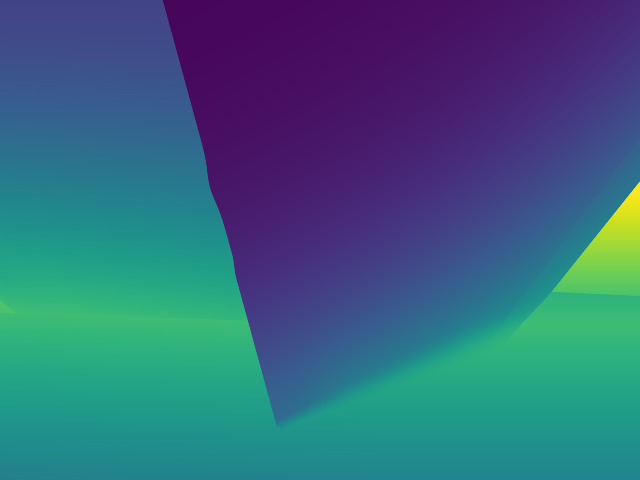
Give the GLSL for this texture map, as a Shadertoy shader.

```glsl
// A depth-map style scene: a dark leaning wall over a floor, with a side wall
// at left and a bright gap at right. Each surface is a scalar field built from
// distances to its edges, then coloured with a violet-to-yellow ramp.

// Polynomial ramp: violet, blue, teal, green, yellow.
vec3 ramp(float t) {
    t = clamp(t, 0.0, 1.0);
    vec3 c = vec3(-5.4355, 4.6459, 26.3124);
    c = c * t + vec3(4.7764, -13.7451, -65.3530);
    c = c * t + vec3(6.2283, 14.1799, 56.6906);
    c = c * t + vec3(-4.6342, -5.7991, -19.3324);
    c = c * t + vec3(-0.3309, 0.2148, 0.0951);
    c = c * t + vec3(0.1051, 1.4046, 1.3846);
    return c * t + vec3(0.2777, 0.0054, 0.3341);
}

// Smooth coverage: 1 where d is positive, one pixel wide.
float cover(float d) {
    float px = 1.0 / iResolution.y;
    return smoothstep(-0.5 * px, 0.5 * px, d);
}

// Height of the brightest floor row, measured down from the top.
float horizon(float x) {
    return min(0.651 + 0.033 * x, 0.677);
}

float floorField(vec2 p) {
    return 0.69 - 0.75 * abs(p.y - horizon(p.x));
}

float sideWallField(vec2 p) {
    float s = clamp(p.y / horizon(p.x), 0.0, 1.0);
    float t = 0.2 + 0.5 * pow(s, 1.5) - 0.08 * p.x * s;
    // Faint diagonal shade running down to the horizon.
    float shade = (p.y - 0.575 - 0.65 * p.x) / 0.035;
    return t - 0.015 * exp(-shade * shade) * (1.0 - smoothstep(0.0, 0.13, p.x));
}

float darkWallField(vec2 p) {
    float rise = 0.892 - 0.346 * (p.x - 0.578) - p.y;
    float crease = 0.99 + 0.7416 * (0.75 - p.y) - p.x;
    float t = 0.4 * exp(-rise / 0.26) + 0.17 * exp(-crease / 0.26);
    t += 0.02 * cover(-crease);
    // Darker lower tip, then a foot that melts into the floor.
    t -= 0.1 * exp(-max(rise, 0.0) / 0.07) * (1.0 - smoothstep(0.58, 0.75, p.x));
    float soft = mix(0.02, 0.087, clamp((p.x - 0.578) / 0.41, 0.0, 1.0));
    return mix(floorField(p), t, smoothstep(-0.009, soft, rise));
}

void mainImage(out vec4 fragColor, in vec2 fragCoord) {
    // Canvas units: x runs 0 to 4/3, y runs 0 to 1 downward.
    vec2 p = fragCoord / iResolution.xy;
    p = vec2(p.x * 4.0 / 3.0, 1.0 - p.y);

    vec3 color = ramp(floorField(p));

    // Left side wall and its small bright corner.
    float above = cover(horizon(p.x) - p.y);
    float leftSide = cover(0.7 - p.x);
    color = mix(color, ramp(sideWallField(p)), above * leftSide);
    float corner = cover(p.y - 0.625 - 0.83 * p.x) * above * leftSide;
    color = mix(color, ramp(0.72), corner);

    // Bright gap at right.
    float gap = cover(0.608 + 0.047 * (p.x - 1.149) - p.y) * cover(p.x - 1.0);
    color = mix(color, ramp(1.03 - 1.3 * (p.y - 0.378)), gap);

    // Dark wall between its two slanted sides.
    float dent = (p.y - 0.39) / 0.045;
    float leftEdge = 0.339 + 0.273 * p.y - 0.008 * exp(-dent * dent)
                   - 0.005 * smoothstep(0.53, 0.58, p.y);
    float rightEdge = 1.333 - 0.8 * (p.y - 0.378) - 0.01 * smoothstep(0.6, 0.7, p.y);
    float wall = cover(p.x - leftEdge) * cover(rightEdge - p.x);
    color = mix(color, ramp(darkWallField(p)), wall);

    fragColor = vec4(color, 1.0);
}
```
